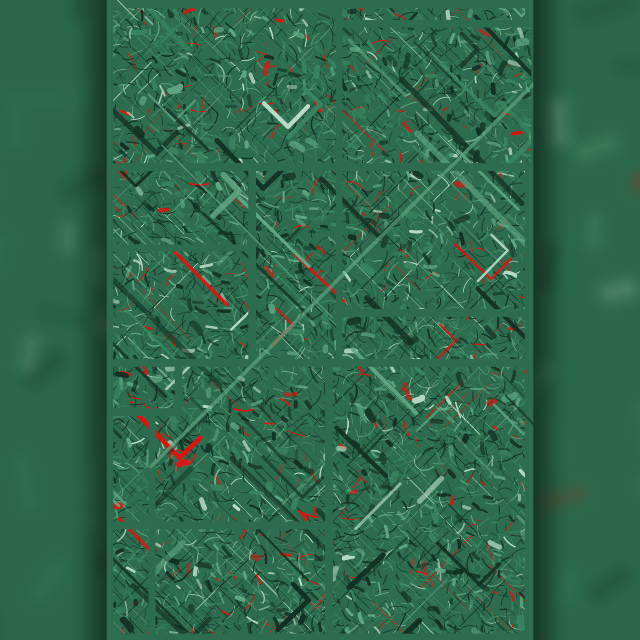
Give the GLSL for this pattern, as a three.js fragment shader.

```glsl
// Green abstract panels filled with diagonal strokes, wisps, blobs and bars,
// flanked by blurred, shaded side strips. Each layer scatters bent capsules
// over a rotated grid; a mask of rectangles leaves plain gutters between them.
varying vec2 vUv;

const vec3 GREEN = vec3(0.175, 0.425, 0.305);
const vec3 DARK  = vec3(0.07, 0.19, 0.14);
const vec3 MID   = vec3(0.22, 0.52, 0.38);
const vec3 LIGHT = vec3(0.38, 0.66, 0.52);
const vec3 PALE  = vec3(0.72, 0.86, 0.78);
const vec3 RED   = vec3(0.88, 0.07, 0.05);
const float EDGE = 0.0009;   // edge softness
const float DIAG = 0.7854;   // 45 degrees

vec4 hash4(vec2 p) {
  vec4 q = fract(p.xyxy * vec4(0.1031, 0.1030, 0.0973, 0.1099));
  q += dot(q, q.wzxy + 33.33);
  return fract((q.xxyz + q.yzzw) * q.zywx);
}

vec2 rotate(vec2 p, float a) {
  float c = cos(a), s = sin(a);
  return vec2(c * p.x + s * p.y, c * p.y - s * p.x);
}

float capsule(vec2 p, float halfLength, float radius) {
  return length(vec2(max(abs(p.x) - halfLength, 0.0), p.y)) - radius;
}

float cover(float d, float soft) {
  return 1.0 - smoothstep(-soft, soft, d);
}

vec3 ink(float k) {
  vec3 c = mix(DARK, MID, step(0.42, k));
  c = mix(c, LIGHT, step(0.68, k));
  c = mix(c, PALE, step(0.86, k));
  return mix(c, RED, step(0.945, k));
}

// size: largest half length and radius; turn: random rotation; elbow: foot length
vec3 strokes(vec3 col, vec2 p, vec2 cell, vec2 size, float angle, float turn,
             float bend, float elbow, float fill, float soft, float seed) {
  vec2 q = rotate(p, angle);
  vec2 home = floor(q / cell);
  for (int j = -1; j <= 1; j++) {
    for (int i = -1; i <= 1; i++) {
      vec2 id = home + vec2(float(i), float(j));
      vec4 a = hash4(id + seed * 17.3);
      vec4 b = hash4(id + seed * 17.3 + 71.7);
      vec4 c = hash4(id + seed * 17.3 + 143.1);
      vec2 center = (id + 0.5 + 0.8 * (a.xy - 0.5)) * cell;
      vec2 r = rotate(q - center, turn * (b.x - 0.5));
      r.y += bend * (b.y - 0.5) * r.x * r.x;
      float halfLength = size.x * mix(0.3, 1.0, b.z);
      float radius = size.y * mix(0.4, 1.0, b.w * b.w);
      float foot = 0.5 * elbow * step(0.6, c.x);
      float d = capsule(r, halfLength, radius);
      vec2 corner = vec2(r.y - foot, r.x - halfLength);
      d = min(d, capsule(corner, foot, radius));
      float alpha = step(a.z, fill) * mix(0.5, 1.0, c.y);
      col = mix(col, ink(a.w), alpha * cover(d, soft));
    }
  }
  return col;
}

float panel(vec2 p, vec2 low, vec2 high) {
  vec2 d = abs(p - 0.5 * (low + high)) - 0.5 * (high - low);
  return cover(max(d.x, d.y), EDGE);
}

float panels(vec2 p) {
  float m = panel(p, vec2(0.177, 0.745), vec2(0.525, 0.987));
  m = max(m, panel(p, vec2(0.535, 0.745), vec2(0.830, 0.957)));
  m = max(m, panel(p, vec2(0.535, 0.969), vec2(0.820, 0.987)));
  m = max(m, panel(p, vec2(0.177, 0.618), vec2(0.388, 0.733)));
  m = max(m, panel(p, vec2(0.400, 0.439), vec2(0.525, 0.733)));
  m = max(m, panel(p, vec2(0.535, 0.517), vec2(0.820, 0.733)));
  m = max(m, panel(p, vec2(0.177, 0.439), vec2(0.388, 0.607)));
  m = max(m, panel(p, vec2(0.535, 0.439), vec2(0.820, 0.505)));
  m = max(m, panel(p, vec2(0.177, 0.362), vec2(0.273, 0.427)));
  m = max(m, panel(p, vec2(0.285, 0.185), vec2(0.508, 0.427)));
  m = max(m, panel(p, vec2(0.243, 0.185), vec2(0.290, 0.350)));
  m = max(m, panel(p, vec2(0.177, 0.185), vec2(0.232, 0.350)));
  m = max(m, panel(p, vec2(0.177, 0.010), vec2(0.232, 0.173)));
  m = max(m, panel(p, vec2(0.243, 0.010), vec2(0.508, 0.173)));
  return max(m, panel(p, vec2(0.520, 0.010), vec2(0.820, 0.427)));
}

vec3 artwork(vec2 p) {
  // hairlines, wisps, short strokes and blobs
  vec3 c = strokes(GREEN, p, vec2(0.08, 0.011), vec2(0.07, 0.0009), -DIAG, 0.03, 0.0, 0.0, 0.5, EDGE, 1.0);
  c = strokes(c, p, vec2(0.08, 0.013), vec2(0.06, 0.0009), DIAG, 0.03, 0.0, 0.0, 0.4, EDGE, 2.0);
  c = strokes(c, p, vec2(0.016), vec2(0.013, 0.0012), -DIAG, 3.0, 80.0, 0.0, 0.85, EDGE, 3.0);
  c = strokes(c, p, vec2(0.021), vec2(0.016, 0.0014), DIAG, 2.5, 60.0, 0.0, 0.6, EDGE, 4.0);
  c = strokes(c, p, vec2(0.021), vec2(0.009, 0.0032), -DIAG, 1.6, 40.0, 0.0, 0.5, EDGE, 5.0);
  c = strokes(c, p, vec2(0.030), vec2(0.009, 0.0058), -DIAG, 2.4, 30.0, 0.0, 0.45, EDGE, 6.0);
  // bars, some with an elbow
  c = strokes(c, p, vec2(0.12, 0.06), vec2(0.07, 0.0040), -DIAG, 0.05, 0.0, 0.045, 0.36, EDGE, 7.0);
  c = strokes(c, p, vec2(0.10, 0.07), vec2(0.05, 0.0045), DIAG, 0.05, 0.0, 0.035, 0.25, EDGE, 8.0);
  c = strokes(c, p, vec2(0.28, 0.08), vec2(0.14, 0.0055), -DIAG, 0.04, 0.0, 0.0, 0.4, EDGE, 9.0);
  c = mix(GREEN, c, panels(p));
  // long lines that cross the gutters
  c = strokes(c, p, vec2(0.5, 0.16), vec2(0.22, 0.0022), -DIAG, 0.03, 0.0, 0.0, 0.3, EDGE, 10.0);
  float beam = capsule(rotate(p - vec2(0.54, 0.575), DIAG), 0.43, 0.0028);
  return mix(c, LIGHT, 0.65 * cover(beam, EDGE));
}

vec3 sideStrip(vec2 p, float gap) {
  vec3 c = strokes(GREEN, p, vec2(0.09), vec2(0.032, 0.011), DIAG, 2.0, 0.0, 0.0, 0.55, 0.03, 11.0);
  return mix(GREEN, c, 0.4) * mix(0.5, 0.95, smoothstep(-0.01, 0.06, gap));
}

void main() {
  float gap = abs(vUv.x - 0.5) - 1.0 / 3.0;
  vec3 c = mix(sideStrip(vUv, gap), artwork(vUv), cover(gap, EDGE));
  gl_FragColor = vec4(c, 1.0);
}
```
